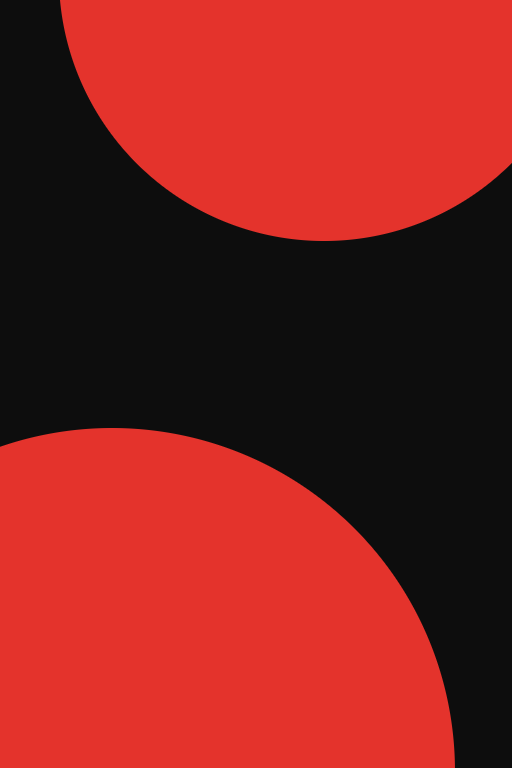
A WebGL 1 fragment shader for this background:

```glsl
precision highp float;
// Two large flat red discs, cropped by the top and bottom edges of a near-black field.

uniform vec2 u_resolution;

// Discs as centre x, centre y, radius, in units of the canvas height
#define UPPER_DISC vec3(0.4219, 1.0314, 0.3452)
#define LOWER_DISC vec3(0.1458, -0.0039, 0.4466)
#define RED vec3(0.894, 0.200, 0.173)
#define BLACK vec3(0.051, 0.051, 0.051)

// Signed distance to a disc, negative inside
float discDistance(vec2 p, vec3 disc) {
    return length(p - disc.xy) - disc.z;
}

void main() {
    float pixel = 1.0 / u_resolution.y;
    vec2 p = gl_FragCoord.xy * pixel;

    // Union of both discs, with an edge one pixel wide
    float d = min(discDistance(p, UPPER_DISC), discDistance(p, LOWER_DISC));
    float coverage = clamp(0.5 - d / pixel, 0.0, 1.0);

    gl_FragColor = vec4(mix(BLACK, RED, coverage), 1.0);
}
```
